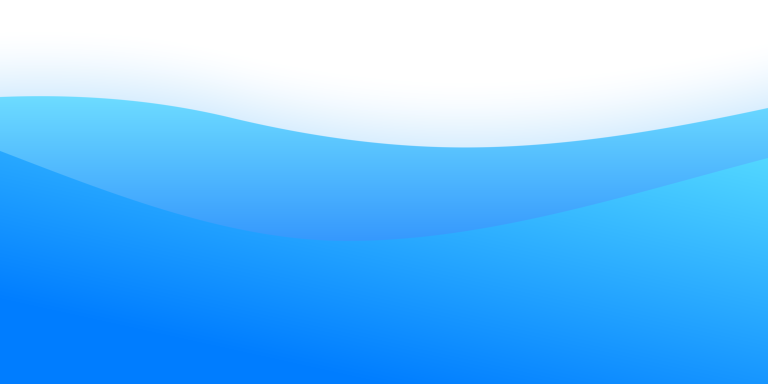
Reproduce this background procedurally as a WebGL 2 fragment shader.

```glsl
#version 300 es
precision highp float;

uniform vec2 u_resolution;
out vec4 fragColor;

const vec3 WHITE = vec3(1.0);
const vec3 HAZE = vec3(0.70, 0.865, 0.99);
const vec3 BACK_TOP = vec3(0.425, 0.86, 1.0);
const vec3 BACK_BASE = vec3(0.21, 0.597, 0.992);
const vec3 FRONT_LIGHT = vec3(0.32, 0.84, 1.0);
const vec3 FRONT_DEEP = vec3(0.0, 0.49, 1.0);

// Cubic between two knots, each given as (x, height, slope)
float hermite(float x, vec3 a, vec3 b) {
    float span = b.x - a.x;
    float t = clamp((x - a.x) / span, 0.0, 1.0);
    float rise = t * t * (3.0 - 2.0 * t);
    float startBend = t * (1.0 - t) * (1.0 - t);
    float endBend = t * t * (t - 1.0);
    return mix(a.y, b.y, rise) + span * (a.z * startBend + b.z * endBend);
}

float backCrest(float x) {
    vec3 left = vec3(0.0, 0.7474, 0.08);
    vec3 slope = vec3(0.2995, 0.694, -0.48);
    vec3 trough = vec3(0.6055, 0.616, 0.0);
    vec3 right = vec3(1.0, 0.7188, 0.43);
    if (x < slope.x) return hermite(x, left, slope);
    if (x < trough.x) return hermite(x, slope, trough);
    return hermite(x, trough, right);
}

float frontCrest(float x) {
    vec3 left = vec3(0.0, 0.607, -0.77);
    vec3 trough = vec3(0.452, 0.3725, 0.0);
    vec3 right = vec3(1.0, 0.5885, 0.52);
    return x < trough.x ? hermite(x, left, trough) : hermite(x, trough, right);
}

// Soft coverage below a crest
float below(float y, float crest, float softness) {
    return 1.0 - smoothstep(-softness, softness, y - crest);
}

vec3 ramp(vec3 from, vec3 to, float t) {
    return mix(from, to, clamp(t, 0.0, 1.0));
}

void main() {
    vec2 uv = gl_FragCoord.xy / u_resolution;
    float edge = 0.75 / u_resolution.y;
    float back = backCrest(uv.x);
    float front = frontCrest(uv.x);

    // Pale sky with a haze rising from the back wave
    vec3 color = mix(WHITE, HAZE, below(uv.y, back, 0.185));

    // Back wave, shaded straight down
    vec3 backColor = ramp(BACK_TOP, BACK_BASE, (0.7474 - uv.y) / 0.372);
    color = mix(color, backColor, below(uv.y, back, edge));

    // Front wave, shaded from upper right to lower left
    float depth = 1.272 - dot(uv, vec2(0.547, 1.243));
    vec3 frontColor = ramp(FRONT_LIGHT, FRONT_DEEP, depth);
    color = mix(color, frontColor, below(uv.y, front, edge));

    fragColor = vec4(color, 1.0);
}
```
